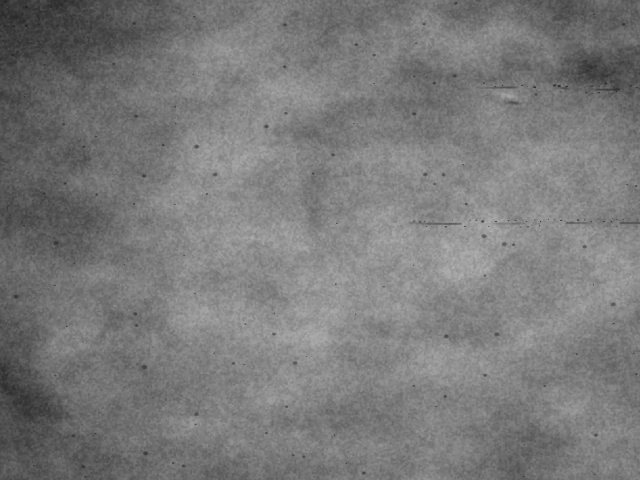
This texture is drawn by a Shadertoy shader. Its source:

```glsl
// Worn grey concrete: a vignetted slab with cloudy mottling, soft stains,
// faint scratches, small pits and two broken horizontal cracks on the right.
// Clouds and grain are layers of smooth cellular noise; p.y spans 0 to 1.

const float PEAK_TONE = 0.578;
const vec2 LIGHT_CENTER = vec2(0.85, 0.42);
const vec2 LIGHT_FALLOFF = vec2(0.26, 0.50);
const int SCRATCHES = 22;

vec2 hash2(vec2 cell) {
    vec3 q = fract(cell.xyx * vec3(0.1031, 0.1030, 0.0973));
    q += dot(q, q.yzx + 33.33);
    return fract((q.xx + q.yz) * q.zy);
}

// Random cell tones blended by distance to jittered points, centred on zero
float cloud(vec2 p) {
    vec2 cell = floor(p), f = p - cell;
    float sum = 0.0, total = 0.0;
    for (int y = -1; y <= 1; y++)
    for (int x = -1; x <= 1; x++) {
        vec2 offset = vec2(x, y);
        vec2 h = hash2(cell + offset + 100.0);
        vec2 d = offset + h - f;
        float weight = exp(-6.0 * dot(d, d));
        sum += weight * fract(h.x * 17.0 + h.y * 31.0);
        total += weight;
    }
    return sum / total - 0.5;
}

float layeredClouds(vec2 p, float roughness) {
    float sum = 0.0, amplitude = 0.5;
    for (int i = 0; i < 5; i++) {
        sum += amplitude * cloud(p);
        p = mat2(1.6, 1.2, -1.2, 1.6) * p + 7.3;
        amplitude *= roughness;
    }
    return sum;
}

// Soft rotated ellipse, one at its centre
float blob(vec2 p, vec2 center, vec2 radius, float angle) {
    float c = cos(angle), s = sin(angle);
    vec2 d = mat2(c, -s, s, c) * (p - center) / radius;
    return exp(-dot(d, d));
}

// One possible round pit per grid cell
float pits(vec2 p, float scale, float density) {
    vec2 cell = floor(p * scale), f = fract(p * scale);
    vec2 h = hash2(cell + 51.0);
    float present = step(h.x, density);
    float size = mix(0.08, 0.26, h.y * h.y);
    vec2 center = 0.3 + 0.4 * hash2(cell + 213.0);
    float d = length((f - center) * vec2(0.8, 1.0));
    return present * (1.0 - smoothstep(size * 0.4, size * 1.2, d));
}

// Broken dark line with a row of pits, starting at x = start
float crack(vec2 p, float height, float start) {
    float seed = height * 90.0;
    float d = abs(p.y - height - 0.006 * cloud(vec2(p.x * 9.0, seed)));
    float fade = smoothstep(start, start + 0.12, p.x);
    float broken = smoothstep(-0.15, 0.25, cloud(vec2(p.x * 28.0, seed)));
    float line = (1.0 - smoothstep(0.0, 0.004, d)) * broken;
    float row = pits(p, 75.0, 0.65) * (1.0 - smoothstep(0.004, 0.011, d));
    return fade * max(0.65 * line, row);
}

// Pale tapering scratches, densest at the left
float scratches(vec2 p) {
    vec2 bent = p + 0.010 * vec2(cloud(p * 9.0), cloud(p * 9.0 + 40.0));
    float sum = 0.0;
    for (int i = 0; i < SCRATCHES; i++) {
        vec2 place = hash2(vec2(i, 5)), shape = hash2(vec2(i, 19));
        vec2 start = vec2(1.33 * pow(place.x, 1.4), place.y);
        float angle = mix(-0.5, 1.7, shape.x), reach = mix(0.05, 0.20, shape.y);
        vec2 along = vec2(cos(angle), sin(angle)), d = bent - start;
        float t = clamp(dot(d, along) / reach, 0.0, 1.0);
        float gap = length(d - along * reach * t);
        float taper = sin(3.14159 * t);
        sum += taper * mix(0.3, 1.0, place.y) * (1.0 - smoothstep(0.0005, 0.0035, gap));
    }
    return sum * smoothstep(-0.3, 0.2, cloud(p * 35.0));
}

// Broad dark patches with ragged borders
float stains(vec2 p) {
    vec2 q = p + 0.12 * vec2(layeredClouds(p * 8.0, 0.6), layeredClouds(p * 8.0 + 30.0, 0.6));
    float sum = blob(q, vec2(0.06, 0.20), vec2(0.11, 0.09), 0.4);
    sum += 0.8 * blob(q, vec2(0.30, 0.34), vec2(0.15, 0.030), 0.35);
    sum += 0.6 * blob(q, vec2(0.66, 0.60), vec2(0.030, 0.09), -0.1);
    sum += 0.6 * blob(q, vec2(0.66, 0.75), vec2(0.13, 0.025), 0.25);
    sum += 0.6 * blob(q, vec2(0.46, 0.79), vec2(0.07, 0.022), 0.1);
    sum += 0.6 * blob(q, vec2(1.14, 0.11), vec2(0.05, 0.09), -0.3);
    sum += 1.1 * blob(q, vec2(1.24, 0.865), vec2(0.32, 0.032), 0.04);
    return sum;
}

void mainImage(out vec4 fragColor, in vec2 fragCoord) {
    vec2 p = fragCoord / iResolution.y;
    vec2 fromLight = p - LIGHT_CENTER;
    float tone = PEAK_TONE - dot(LIGHT_FALLOFF, fromLight * fromLight);

    // Mottling, horizontal wear and fine grain
    tone += 0.24 * layeredClouds(p * vec2(5.0, 6.5), 0.62);
    tone += 0.13 * layeredClouds(p * vec2(4.0, 15.0) + 60.0, 0.5);
    tone += 0.09 * cloud(p * 230.0) + 0.04 * cloud(p * 95.0);

    // Surface damage, with a pale chip beside the upper crack
    tone -= 0.10 * stains(p);
    tone += 0.055 * scratches(p);
    tone += 0.13 * blob(p, vec2(1.06, 0.800), vec2(0.025, 0.010), -0.2);
    tone -= 0.20 * blob(p, vec2(1.07, 0.786), vec2(0.014, 0.004), -0.1);
    float damage = max(crack(p, 0.815, 0.95), crack(p, 0.536, 0.80));
    damage = max(damage, 0.7 * pits(p, 48.0, 0.035));
    tone *= 1.0 - 0.55 * damage;

    fragColor = vec4(vec3(clamp(tone, 0.0, 1.0)), 1.0);
}
```
